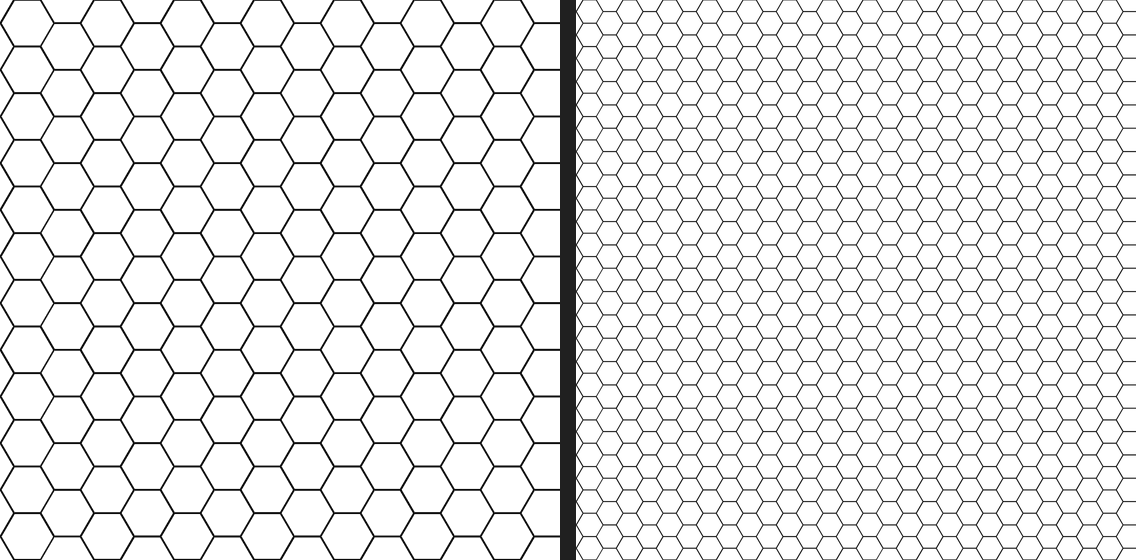
Left: one tile. Right: repeated 2 by 2.
Reproduce this pattern procedurally as a WebGL 2 fragment shader.

```glsl
#version 300 es
precision highp float;
// Draws a seamless honeycomb of thin black outlines on white, 7 by 12 repeats.

uniform vec2 u_resolution;
out vec4 fragColor;

const vec2 REPEATS = vec2(7.0, 12.0);
const vec2 LATTICE = 2.0 * REPEATS;             // half-repeat steps per canvas
const vec2 FIRST_CENTER = vec2(0.0488, 0.0420);
const float LINE_WIDTH = 0.0034;
const float WIDTH_VARIATION = 0.12;
const float THIN_EDGE = 0.8;
const vec3 PAPER = vec3(1.0);
const vec3 INK = vec3(0.035);

float hash(vec2 p) {
    vec3 q = fract(p.xyx * vec3(0.1031, 0.1030, 0.0973));
    q += dot(q, q.yzx + 33.33);
    return fract((q.x + q.y) * q.z);
}

// Closest cell center; centers are integer points with an even coordinate sum.
vec2 nearestCenter(vec2 q) {
    vec2 even = 2.0 * floor(0.5 * q + 0.5);
    vec2 odd = 2.0 * floor(0.5 * q) + 1.0;
    float evenDist = length((q - even) / LATTICE);
    float oddDist = length((q - odd) / LATTICE);
    return evenDist < oddDist ? even : odd;
}

// Line width of the edge shared by two neighbouring cells, wrapped at the seams.
float edgeWidth(vec2 center, vec2 toNeighbor, float width) {
    vec2 edgeId = mod(2.0 * center + toNeighbor, 2.0 * LATTICE);
    float variation = 1.0 + WIDTH_VARIATION * (hash(edgeId) - 0.5);
    // The first column has finer lower-right edges.
    bool fine = edgeId.x == 1.0 && toNeighbor.x * toNeighbor.y < 0.0;
    return width * variation * (fine ? THIN_EDGE : 1.0);
}

// Coverage of one cell edge, the bisector between a center and its neighbour.
float edgeCoverage(vec2 offset, vec2 center, vec2 toNeighbor, float width, float pixel) {
    vec2 span = toNeighbor / LATTICE;
    float dist = abs(dot(0.5 * span - offset, normalize(span)));
    float halfWidth = 0.5 * edgeWidth(center, toNeighbor, width);
    return clamp((halfWidth - dist) / pixel + 0.5, 0.0, 1.0);
}

float honeycomb(vec2 uv, float width, float pixel) {
    vec2 q = (uv - FIRST_CENTER) * LATTICE;
    vec2 center = nearestCenter(q);
    vec2 offset = (q - center) / LATTICE;
    float coverage = 0.0;
    // Three axes, each with an edge on both sides.
    for (int axis = -1; axis <= 1; axis++) {
        vec2 toNeighbor = axis == 0 ? vec2(0.0, 2.0) : vec2(float(axis), 1.0);
        coverage = max(coverage, edgeCoverage(offset, center, toNeighbor, width, pixel));
        coverage = max(coverage, edgeCoverage(offset, center, -toNeighbor, width, pixel));
    }
    return coverage;
}

void main() {
    vec2 uv = gl_FragCoord.xy / u_resolution;
    float pixel = 1.0 / min(u_resolution.x, u_resolution.y);
    float ink = honeycomb(uv, LINE_WIDTH, pixel);
    fragColor = vec4(mix(PAPER, INK, ink), 1.0);
}
```
